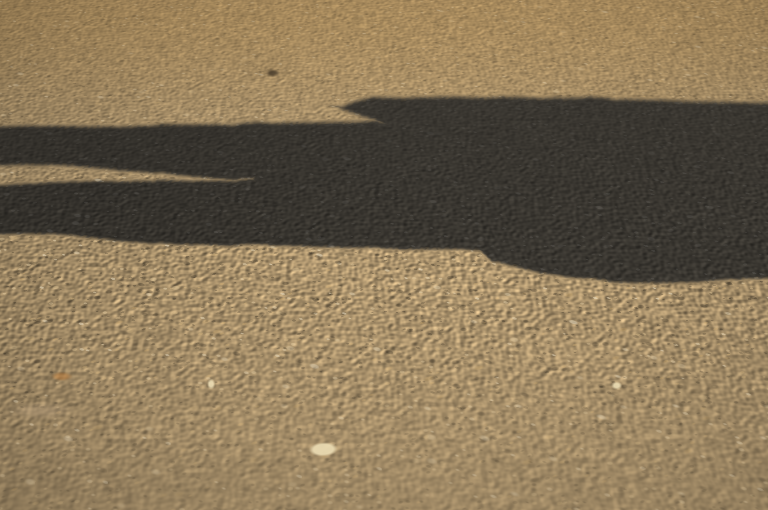
Give the GLSL for this texture, as a Shadertoy shader.

```glsl
// A long soft-edged shadow lying across sunlit, gritty tan pavement.
// Edge curves bound the shadow; gradient noise in a tilted ground plane gives
// the relief, hashed cells scatter pebbles, and a focus band softens far and near.

float sq(float x) { return x * x; }

vec2 hash2(vec2 p) {
    vec3 q = fract(p.xyx * vec3(0.1031, 0.1030, 0.0973));
    q += dot(q, q.yzx + 33.33);
    return fract((q.xx + q.yz) * q.zy);
}

float cornerSlope(vec2 cell, vec2 offset) {
    return dot(hash2(cell) * 2.0 - 1.0, offset);
}

float gradientNoise(vec2 p) {
    vec2 i = floor(p), f = p - i;
    vec2 w = f * f * f * (f * (f * 6.0 - 15.0) + 10.0);
    vec2 e = vec2(1.0, 0.0);
    return mix(mix(cornerSlope(i, f), cornerSlope(i + e, f - e), w.x),
               mix(cornerSlope(i + e.yx, f - e.yx), cornerSlope(i + 1.0, f - 1.0), w.x), w.y);
}

// Height inside the shadow: positive within, negative on lit ground.
float shadowDepth(vec2 uv) {
    float u = uv.x, y = uv.y;
    y += 0.004 * gradientNoise(vec2(u * 24.0, 3.5)) + 0.002 * gradientNoise(vec2(u * 75.0, 8.5));

    // Main band, widening into a rounded lower bulge on the right
    float top = 0.752 + 0.010 * smoothstep(0.1, 0.5, u);
    float bottom = 0.541 - 0.021 * smoothstep(0.05, 0.24, u) - 0.010 * smoothstep(0.3, 0.62, u);
    bottom -= 0.018 * smoothstep(0.622, 0.642, u);
    bottom -= 0.047 * (1.0 - sq(1.0 - clamp((u - 0.63) / 0.23, 0.0, 1.0)));
    bottom += 0.008 * smoothstep(0.86, 1.0, u);
    float band = min(top - y, y - bottom);

    // Upper mass with a blunt tip on its left
    float t = clamp((u - 0.445) / 0.07, 0.0, 1.0);
    float crown = 0.809 - 0.018 * pow(1.0 - t, 3.0) - 0.012 * smoothstep(0.72, 1.0, u);
    float under = max(0.788 - 0.6 * (u - 0.445), bottom);
    float mass = min(crown - y, y - under);

    // Narrow lit wedge entering from the left
    float wedgeTop = 0.676 - 0.028 * smoothstep(0.05, 0.33, u);
    float wedgeLow = 0.637 + 0.008 * smoothstep(0.0, 0.13, u) + 0.003 * smoothstep(0.24, 0.33, u);
    float wedge = min(min(wedgeTop - y, y - wedgeLow), 0.328 - u);
    return min(max(band, mass), -wedge);
}

// Scattered pebbles: x is coverage, y is a random tint.
vec2 pebbles(vec2 p, float density, float blur) {
    vec2 cell = floor(p), rnd = hash2(cell + 17.0), place = hash2(cell + 71.0);
    vec2 d = p - cell - mix(vec2(0.35), vec2(0.65), place);
    d.y *= 1.3;
    d.x += d.y * (rnd.y - 0.5);
    float radius = mix(0.16, 0.32, place.x);
    float cover = 1.0 - smoothstep(radius - blur, radius + blur, length(d));
    return vec2(cover * step(rnd.x, density), rnd.y);
}

// Soft ellipse for a single stone or stain.
float spot(vec2 p, vec2 centre, vec2 radius, float soft) {
    return 1.0 - smoothstep(1.0 - soft, 1.0 + soft, length((p - centre) / radius));
}

void mainImage(out vec4 fragColor, in vec2 fragCoord) {
    vec2 uv = fragCoord / iResolution.xy;
    vec2 p = fragCoord / iResolution.y;
    float focus = exp(-sq((uv.y - 0.46) / 0.30));

    // Tilted ground plane: grains shrink toward the top
    float depth = 2.7 / (2.7 - p.y);
    vec2 ground = vec2((p.x - 0.75) * depth, 3.2 * depth);

    // Raking light on the grit, plus broad mottling
    vec2 g = ground * 82.0;
    float relief = gradientNoise(g) - gradientNoise(g + vec2(0.45, -0.4));
    float grit = gradientNoise(g * 0.55 + 40.0);
    float mottle = gradientNoise(ground * 9.0) + 0.6 * gradientNoise(ground * 24.0 + 9.0);
    float tone = 1.0 + relief * mix(0.14, 0.46, focus) + grit * mix(0.16, 0.24, focus) + 0.05 * mottle;

    // Sunlit colour, dimming toward the corners
    float vignette = dot(sq(uv.x - 0.56) * 0.42 + sq(uv.y - 0.53) * 0.30, 1.0);
    vec3 lit = vec3(0.655, 0.562, 0.415) * (1.03 - vignette) * tone;
    lit = mix(lit, lit * vec3(1.03, 0.99, 0.90), smoothstep(0.7, 1.0, uv.y));

    // Shaded colour, cooler and flatter
    vec3 shade = vec3(0.212, 0.200, 0.178) * (1.0 + 0.85 * (tone - 1.0));
    shade *= 0.94 + 0.12 * smoothstep(0.0, 0.6, uv.x);

    // Pale and dark pebbles in two sizes
    float blur = mix(0.20, 0.10, focus);
    for (int k = 0; k < 2; k++) {
        float size = k == 0 ? 62.0 : 36.0;
        vec2 pale = pebbles(ground * size + 5.0 * float(k), 0.14 - 0.08 * float(k), blur);
        vec2 dark = pebbles(ground * size * 1.15 + 90.0, 0.12, blur);
        float strength = mix(0.28, 0.62, focus) * (0.5 + 0.5 * pale.y);
        lit = mix(lit, mix(vec3(0.86, 0.70, 0.44), vec3(0.90, 0.85, 0.74), pale.y), pale.x * strength);
        shade = mix(shade, vec3(0.38, 0.37, 0.35), pale.x * strength * 0.7);
        lit *= 1.0 - 0.22 * dark.x * mix(0.4, 1.0, focus);
    }

    // Lone stones, a dark fleck and faint stains
    lit = mix(lit, vec3(0.74, 0.48, 0.22), 0.5 * spot(p, vec2(0.121, 0.262), vec2(0.016, 0.007), 0.5));
    lit = mix(lit, vec3(0.74, 0.64, 0.51), 0.35 * spot(p, vec2(0.08, 0.195), vec2(0.045, 0.012), 0.7));
    lit = mix(lit, vec3(0.22, 0.18, 0.13), 0.7 * spot(p, vec2(0.534, 0.857), vec2(0.010, 0.006), 0.6));
    float stones = spot(p, vec2(0.634 + 0.15 * (p.y - 0.119), 0.119), vec2(0.024, 0.012), 0.25);
    stones = max(stones, spot(p, vec2(0.414, 0.247), vec2(0.006, 0.008), 0.5));
    stones = max(stones, spot(p, vec2(1.209, 0.244), vec2(0.008, 0.006), 0.5));
    lit = mix(lit, vec3(0.93, 0.87, 0.71), 0.9 * stones);

    float penumbra = mix(0.008, 0.0045, focus);
    float shadow = smoothstep(-penumbra, penumbra, shadowDepth(uv) + 0.004 * relief);
    fragColor = vec4(clamp(mix(lit, shade, shadow), 0.0, 1.0), 1.0);
}
```
